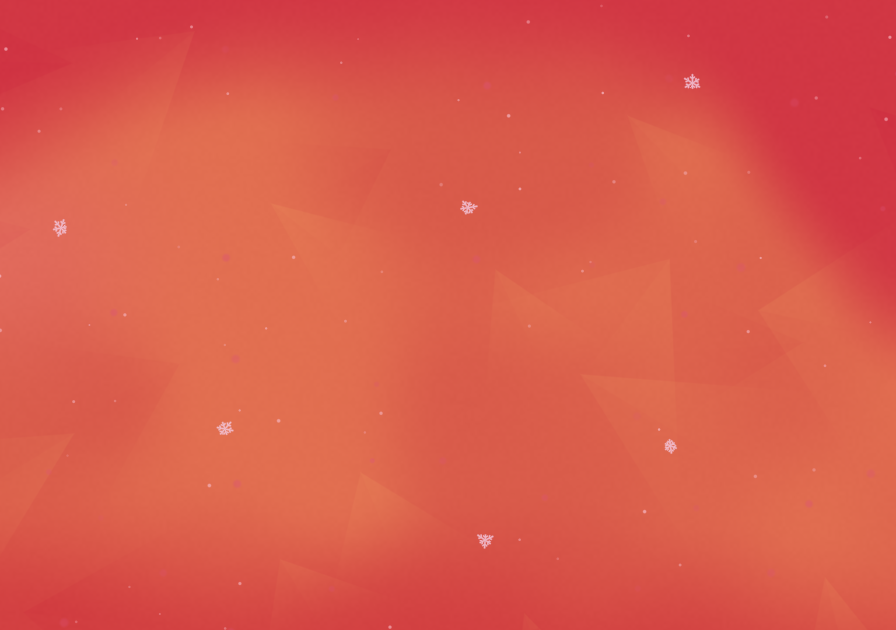
Write a WebGL 1 fragment shader that draws this background.

```glsl
precision highp float;
uniform vec2 u_resolution;

float hash(vec2 p) {
  vec3 q = fract(vec3(p.xyx) * 0.1031);
  q += dot(q, q.yzx + 33.33);
  return fract((q.x + q.y) * q.z);
}

vec2 hash2(vec2 p) {
  return vec2(hash(p + 17.3), hash(p + 71.9));
}

float noise(vec2 p) {
  vec2 i = floor(p), f = fract(p);
  f = f * f * (3.0 - 2.0 * f);
  return mix(mix(hash(i), hash(i + vec2(1.0, 0.0)), f.x),
             mix(hash(i + vec2(0.0, 1.0)), hash(i + 1.0), f.x), f.y);
}

// Orange glow with crimson upper corners and a red lower edge
vec3 backdrop(vec2 uv, vec2 p) {
  float cloud = noise(p * 2.6 + 4.0) * 0.65 + noise(p * 5.5 + 9.0) * 0.35;
  float side = uv.x - 0.48;
  float top = uv.y + 0.7 * side * side + 0.25 * smoothstep(0.75, 1.0, uv.x);
  float low = uv.y + 0.12 * uv.x - 0.05;
  vec3 col = mix(vec3(0.85, 0.355, 0.29), vec3(0.885, 0.435, 0.315),
                 smoothstep(0.2, 0.8, cloud));
  vec2 blush = (uv - vec2(0.0, 0.6)) / vec2(0.16, 0.17);
  col = mix(col, vec3(0.89, 0.43, 0.375), 0.8 * exp(-dot(blush, blush)));
  float wobble = 0.08 * (cloud - 0.5);
  col = mix(col, vec3(0.825, 0.25, 0.255),
            1.0 - smoothstep(-0.04, 0.24, low + wobble));
  return mix(col, vec3(0.82, 0.215, 0.265), smoothstep(0.8, 1.04, top - wobble));
}

// Folded wedge: crisp at its apex and sides, fading along its axis
float facet(vec2 q, float angle, float spread, float reach, float px) {
  vec2 axis = vec2(cos(angle), sin(angle));
  float along = dot(q, axis);
  float across = dot(q, vec2(-axis.y, axis.x));
  float edge = abs(across) * cos(spread) - along * sin(spread);
  float inside = 1.0 - smoothstep(-px, px, edge);
  float fold = mix(0.65, 1.0, smoothstep(-px, px, across));
  return inside * fold * (1.0 - smoothstep(0.0, reach, along));
}

// Six uneven arms, each with a pair of short twigs
float snowflake(vec2 q, float seed, float px) {
  float turn = atan(q.y, q.x) / 6.28318 + 0.5 + seed;
  float arm = floor(fract(turn) * 6.0);
  float a = (fract(turn * 6.0) - 0.5) * 1.0472;
  vec2 s = length(q) * vec2(cos(a), abs(sin(a)));
  float size = mix(0.007, 0.014, hash(vec2(arm, seed * 91.0)));
  float stem = length(s - vec2(clamp(s.x, 0.0, size), 0.0));
  vec2 t = s - vec2(size * 0.55, 0.0);
  vec2 twig = vec2(0.6, 0.8);
  float branch = length(t - twig * clamp(dot(t, twig), 0.0, 0.0035));
  return 1.0 - smoothstep(0.0, 0.0013 + px, min(stem, branch));
}

// Soft round specks scattered over a jittered grid
float specks(vec2 p, float cell, float radius, float density, float px) {
  vec2 id = floor(p / cell);
  vec2 center = (id + 0.15 + 0.7 * hash2(id)) * cell;
  float r = radius * mix(0.55, 1.0, hash(id + 5.7));
  float dot_mask = 1.0 - smoothstep(r * 0.4, r + px * 0.5, length(p - center));
  return dot_mask * step(hash(id + 43.1), density) * mix(0.4, 1.0, hash(id + 29.5));
}

void main() {
  float px = 1.0 / u_resolution.y;
  vec2 p = gl_FragCoord.xy * px;
  vec2 uv = gl_FragCoord.xy / u_resolution;
  float aspect = u_resolution.x * px;
  vec3 col = backdrop(uv, p);

  // Translucent facets
  float light = 0.0;
  for (int i = 0; i < 20; i++) {
    float k = float(i);
    vec2 cell = vec2(mod(k, 5.0), floor(k / 5.0));
    vec2 apex = (cell + hash2(cell + 3.0)) / vec2(5.0, 4.0) * vec2(aspect, 1.0);
    vec2 shape = hash2(cell + 51.0);
    float angle = -1.57 + (hash(cell + 8.0) - 0.5) * 3.2;
    float tone = mix(-0.55, 1.0, step(0.3, hash(cell + 90.0)));
    light += tone * facet(p - apex, angle, mix(0.35, 0.8, shape.x),
                          mix(0.18, 0.4, shape.y), px);
  }
  col += clamp(light, -1.0, 1.4) * vec3(0.012, 0.038, 0.012);

  // Faint magenta smudges and pale dust
  col = mix(col, vec3(0.86, 0.32, 0.47), 0.4 * specks(p + 3.1, 0.17, 0.009, 0.6, px));
  col = mix(col, vec3(0.96, 0.70, 0.74), 0.8 * specks(p + 7.4, 0.12, 0.0034, 0.45, px));
  col = mix(col, vec3(0.95, 0.62, 0.66), 0.7 * specks(p + 1.7, 0.16, 0.0028, 0.4, px));

  // Sparse snowflakes
  for (int i = 0; i < 6; i++) {
    float k = float(i);
    vec2 cell = vec2(mod(k, 3.0), floor(k / 3.0));
    vec2 center = (cell + 0.15 + 0.7 * hash2(cell + 12.0)) / vec2(3.0, 2.0);
    float flake = snowflake(p - center * vec2(aspect, 1.0), hash(cell + 6.0), px);
    col = mix(col, vec3(0.95, 0.77, 0.85), 0.85 * flake);
  }

  // Fine paper grain
  col += (noise(p * 180.0) - 0.5) * 0.008;
  gl_FragColor = vec4(col, 1.0);
}
```
